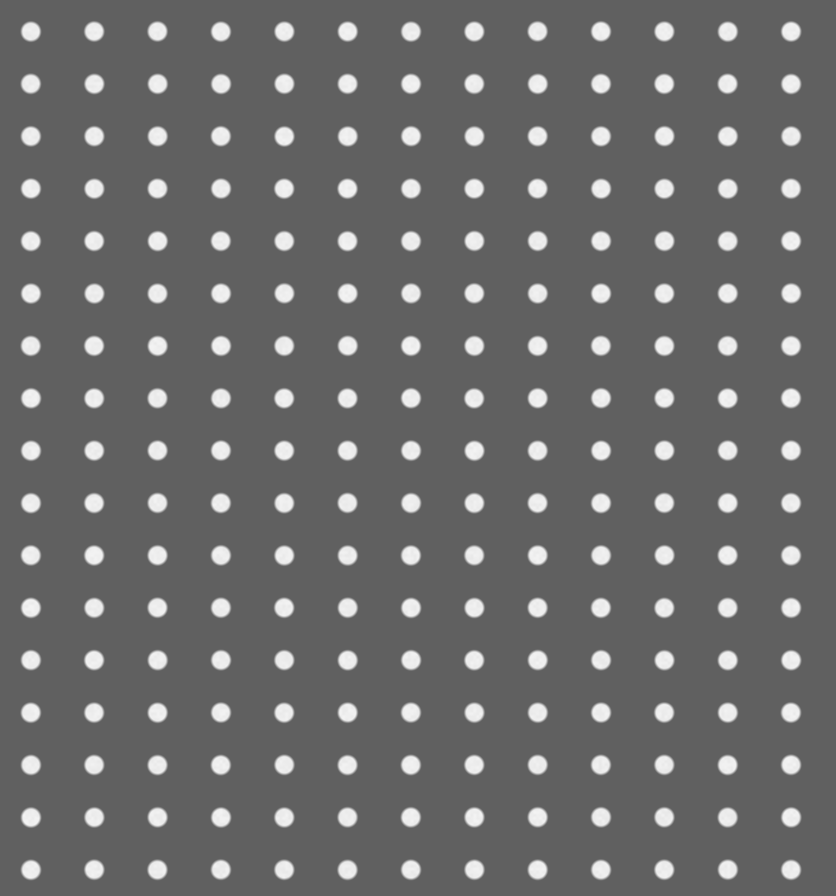
Write a WebGL 1 fragment shader that draws this pattern.

```glsl
precision highp float;
// Soft white dots in a 13 by 17 grid on flat grey, with faintly mottled faces.

uniform vec2 u_resolution;

// Lengths are fractions of the canvas height.
const vec2 FIRST_DOT = vec2(0.0345, 0.0293);
const vec2 SPACING = vec2(0.0707, 0.05847);
const vec2 DOT_COUNT = vec2(13.0, 17.0);
const float RADIUS = 0.01055;
const float EDGE_SOFTNESS = 0.0021;
const float CENTER_JITTER = 0.0003;
const float MOTTLE_SCALE = 300.0;
const float MOTTLE_AMOUNT = 0.035;
const float DOT_VARIATION = 0.01;
const vec3 GROUND_COLOR = vec3(0.378);
const vec3 DOT_COLOR = vec3(0.932);

float hash(vec2 p) {
  vec3 q = fract(vec3(p.xyx) * 0.1031);
  q += dot(q, q.yzx + 33.33);
  return fract((q.x + q.y) * q.z);
}

float valueNoise(vec2 p) {
  vec2 cell = floor(p);
  vec2 f = fract(p);
  f = f * f * (3.0 - 2.0 * f);
  float low = mix(hash(cell), hash(cell + vec2(1.0, 0.0)), f.x);
  float high = mix(hash(cell + vec2(0.0, 1.0)), hash(cell + 1.0), f.x);
  return mix(low, high, f.y);
}

void main() {
  vec2 p = gl_FragCoord.xy / u_resolution.y;

  // Nearest dot, limited to the grid
  vec2 id = floor((p - FIRST_DOT) / SPACING + 0.5);
  id = clamp(id, vec2(0.0), DOT_COUNT - 1.0);
  vec2 jitter = vec2(hash(id + 11.0), hash(id + 47.0)) - 0.5;
  vec2 center = FIRST_DOT + id * SPACING + jitter * CENTER_JITTER;

  // Soft disc, never sharper than one pixel
  float softness = max(EDGE_SOFTNESS, 0.75 / u_resolution.y);
  float edge = length(p - center) - RADIUS;
  float coverage = 1.0 - smoothstep(-softness, softness, edge);

  // Uneven white within and between dots
  float mottle = (valueNoise(p * MOTTLE_SCALE) - 0.5) * MOTTLE_AMOUNT;
  float variation = (hash(id + 83.0) - 0.5) * DOT_VARIATION;
  vec3 face = DOT_COLOR + mottle + variation;

  gl_FragColor = vec4(mix(GROUND_COLOR, face, coverage), 1.0);
}
```
